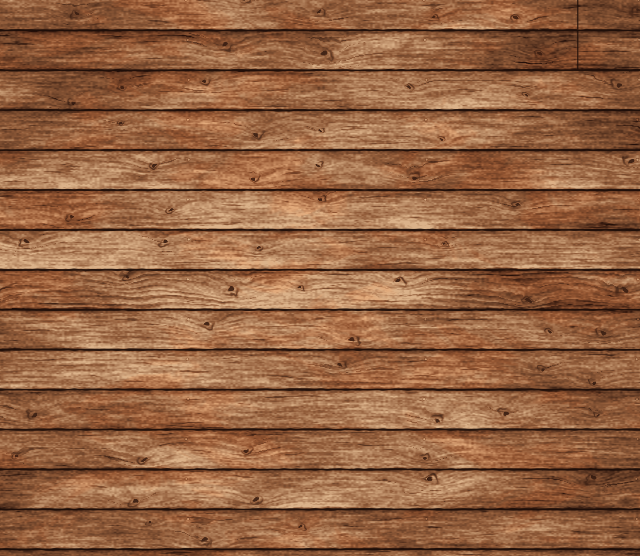
Give the GLSL for this texture, as a WebGL 1 fragment shader.

```glsl
precision highp float;
uniform vec2 u_resolution;

float hash(vec2 p) {
  p = fract(p * vec2(0.1031, 0.1137));
  p += dot(p, p.yx + 33.33);
  return fract((p.x + p.y) * p.x * 57.3);
}

float noise(vec2 p) {
  vec2 c = floor(p), t = fract(p);
  t *= t * (3.0 - 2.0 * t);
  return mix(mix(hash(c), hash(c + vec2(1.0, 0.0)), t.x),
             mix(hash(c + vec2(0.0, 1.0)), hash(c + 1.0), t.x), t.y);
}

// Distance to the nearest scattered point
float cells(vec2 p) {
  vec2 home = floor(p);
  float nearest = 2.0;
  for (int j = -1; j <= 1; j++) {
    for (int i = -1; i <= 1; i++) {
      vec2 c = home + vec2(float(i), float(j));
      vec2 q = c + vec2(hash(c + 7.0), hash(c + 91.0)) - p;
      nearest = min(nearest, dot(q, q));
    }
  }
  return sqrt(nearest);
}

// Layered, mutually warped sines, about -1 to 1
float waves(vec2 p) {
  float sum = 0.0, amp = 0.5;
  for (int i = 0; i < 5; i++) {
    p += 0.6 * sin(p.yx * 1.3 + vec2(0.4, 2.1));
    sum += amp * sin(p.x + sin(p.y * 1.1)) * cos(p.y * 0.8);
    p = mat2(1.6, 1.2, -1.2, 1.6) * p + 1.7;
    amp *= 0.65;
  }
  return sum;
}

vec3 woodColor(float tone) {
  vec3 chestnut = vec3(0.57, 0.36, 0.225);
  vec3 c = mix(vec3(0.14, 0.06, 0.035), chestnut, clamp(tone / 0.6, 0.0, 1.0));
  return mix(c, vec3(0.86, 0.70, 0.54), clamp((tone - 0.6) / 0.4, 0.0, 1.0));
}

void main() {
  vec2 p = gl_FragCoord.xy / u_resolution.y;
  float width = u_resolution.x / u_resolution.y;
  float px = 1.0 / u_resolution.y;

  // Planks, counted downward
  float pitch = 0.0718;
  float down = (1.0 - p.y - 0.0545) / pitch;
  float row = floor(down);
  float f = down - row;
  float seed = hash(vec2(row + 20.0, 3.0)) * 40.0;
  float figure = 0.4 + 0.5 * hash(vec2(row + 20.0, 8.0)) + exp(-4.0 * (row - 6.0) * (row - 6.0));

  // Knots bend the grain around them
  float bend = 0.005 * figure * waves(vec2(p.x * 4.0 + seed, p.y * 8.0));
  float knot = 0.0, halo = 0.0;
  for (int i = -1; i <= 1; i++) {
    vec2 id = vec2(floor(p.x / 0.17) + float(i) + 30.0, row + 40.0);
    float present = step(hash(id + 5.0), 0.62);
    vec2 center = vec2((id.x - 30.0 + 0.15 + 0.7 * hash(id)) * 0.17,
                       (0.2 + 0.65 * hash(id + 17.0)) * pitch);
    float size = mix(0.004, 0.009, hash(id + 29.0));
    vec2 q = (vec2(p.x, f * pitch) - center) / size * vec2(0.75, 1.0);
    q += 0.2 * sin(q.yx * 2.5 + id) + 0.3 * (noise(p * 250.0) - 0.5);
    float e = length(q);
    bend += present * size * 2.2 * exp(-dot(q * q, vec2(0.05, 0.11)));
    float core = 1.0 - smoothstep(0.3, 0.6, length(q + 0.3 * sin(id)));
    float rim = exp(-20.0 * (e - 1.0) * (e - 1.0)) * (0.5 + 0.5 * sin(atan(q.y, q.x) + id.x));
    knot += present * max(core, 0.7 * rim);
    halo += present * exp(-e * e * 0.2);
  }

  // Growth rings with one sharp edge, fibres, sparse cracks and grit
  float v = p.y + bend;
  float breakup = waves(vec2(p.x * 9.0 - seed, v * 60.0));
  float ring = fract(v * 105.0 + seed + 0.7 * waves(vec2(p.x * 2.0 + seed, v * 30.0)));
  ring = smoothstep(0.2, 0.85, ring) * (1.0 - smoothstep(0.88, 1.0, ring));
  float strand = noise(vec2(p.x * 9.0 - seed, v * 150.0)) - 0.5;
  float fibre = noise(vec2(p.x * 38.0 + seed, v * 330.0)) - 0.5;
  float grit = noise(p * vec2(230.0, 390.0) + seed) - 0.5;
  float crack = smoothstep(0.76, 0.88, cells(vec2(p.x * 12.0 - seed, v * 220.0)));

  // Stains, bleaching and darkened borders
  float stain = waves(vec2(p.x * 6.0 + seed, p.y * 15.0 + seed));
  float patches = waves(vec2(p.x * 12.0 - seed, p.y * 24.0));
  vec2 fromCenter = (p - vec2(width * 0.43, 0.48)) / vec2(width, 1.0);
  float tone = 0.725 + 0.06 * (hash(vec2(row + 20.0, 14.0)) - 0.5);
  tone += 0.14 * exp(-6.0 * dot(fromCenter, fromCenter)) - 0.3 * dot(fromCenter, fromCenter);
  tone += 0.17 * stain + 0.12 * patches;
  tone -= 0.17 * figure * ring * smoothstep(-0.6, 0.5, breakup);
  tone += 0.18 * strand + 0.25 * fibre + 0.22 * grit - 0.25 * crack;
  tone = mix(tone - 0.07 * halo, 0.12, clamp(knot, 0.0, 0.9));

  // Small nail heads in three columns
  for (int i = 0; i < 3; i++) {
    float n = float(i);
    vec2 nail = vec2(0.337 + n * (0.45 - 0.0225 * n) + 0.006 * (hash(vec2(row + 20.0, n)) - 0.5), 0.24 * pitch);
    float d = length(vec2(p.x, f * pitch) - nail);
    tone -= 0.25 * (1.0 - smoothstep(0.0015, 0.004, d));
    tone += 0.45 * (1.0 - smoothstep(0.0008, 0.0008 + 1.2 * px, d));
  }

  // Uneven shadow under each seam and a worn lip above it
  tone -= (0.36 + 0.2 * patches + 0.3 * strand) * exp(-f * 11.0);
  tone -= 0.18 * smoothstep(0.75, 1.0, f) * (0.6 - stain);
  tone += 0.14 * smoothstep(0.86, 0.92, f) * (1.0 - smoothstep(0.93, 0.97, f)) * (0.6 + breakup);
  vec3 color = woodColor(tone);
  color *= mix(vec3(1.0), vec3(1.03, 0.95, 0.89), smoothstep(0.0, 0.7, patches - stain));

  // Dark frayed seams, and one butt joint through the top two planks
  float seam = min(f, 1.0 - f) * pitch + 0.0012 * (noise(vec2(p.x * 90.0, row)) - 0.5);
  float gap = 1.0 - smoothstep(0.0007, 0.0019 + 0.5 * px, seam);
  float joint = 1.0 - smoothstep(0.0005, 0.0005 + px, abs(p.x - 1.039));
  gap = max(gap * 0.95, 0.75 * joint * step(row, 0.5));
  gl_FragColor = vec4(mix(color, vec3(0.11, 0.05, 0.03), gap), 1.0);
}
```
